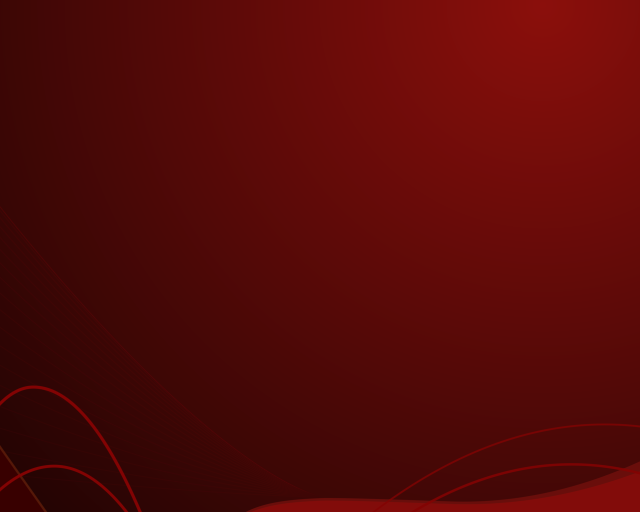
This background is drawn by a Shadertoy shader. Its source:

```glsl
// Deep red backdrop lit from the upper right, with a fan of fine threads at the
// lower left, thin parabolic arches and a two-layer wave along the bottom edge.
// All lengths are in canvas heights; the canvas spans 1.25 by 1.

const vec3 ARCH_RED   = vec3(0.51, 0.010, 0.010);
const vec3 THREAD_RED = vec3(0.38, 0.010, 0.025);
const vec3 WAVE_BACK  = vec3(0.41, 0.055, 0.042);
const vec3 WAVE_FRONT = vec3(0.51, 0.048, 0.040);
const vec3 CORNER_RED = vec3(0.22, 0.000, 0.000);
const vec3 RIM_BROWN  = vec3(0.36, 0.110, 0.035);

// Coverage of a shape whose signed distance d is negative inside.
float cover(float d, float px) {
    return 1.0 - smoothstep(-0.7 * px, 0.7 * px, d);
}

// Coverage of a downward parabola; bend holds its left and right curvature.
float arch(vec2 p, vec2 peak, vec2 bend, float halfWidth, float px) {
    float dx = p.x - peak.x;
    float k = dx < 0.0 ? bend.x : bend.y;
    float slope = 2.0 * k * dx;
    float d = abs(p.y - peak.y + k * dx * dx) / sqrt(1.0 + slope * slope);
    return cover(d - halfWidth, px);
}

// Radial light falling off almost linearly from its centre.
vec3 backdrop(vec2 p) {
    float d = length(p - vec2(1.06, 0.99));
    float red = max(0.545 - 0.292 * d, 0.08);
    return red * vec3(1.0, 0.108, 0.084);
}

// Threads sweeping from the left edge to a common end point.
float threadFan(vec2 p, float px) {
    const vec2 END = vec2(0.635, 0.029);
    const float SPAN = 0.567;
    const int COUNT = 18;
    float along = clamp(1.0 - p.x / END.x, 0.0, 1.0);
    float fall = SPAN * pow(along, 1.4);
    float steep = 1.4 * SPAN / END.x * pow(along, 0.4);
    float ink = 0.0;
    for (int i = 0; i < COUNT; i++) {
        float f = float(i) / float(COUNT - 1);
        float level = 1.0 - 0.92 * pow(f, 1.5);
        float slope = steep * level;
        float d = abs(p.y - END.y - fall * level) / sqrt(1.0 + slope * slope);
        float strength = i == 0 ? 0.5 : mix(0.22, 0.13, f);
        ink = max(ink, strength * cover(d - 0.0009, px));
    }
    return ink * smoothstep(0.0, 0.12, along);
}

// Height of the bottom wave: quick swell, slow sag, then a rise to the right.
float waveHeight(float x, float rise) {
    float swell = 0.0293 * (1.0 - exp(-max(x - 0.48, -0.15) / 0.057));
    float sag = 0.035 * max(x - 0.635, 0.0);
    float u = max(x - 0.879, 0.0) / 0.371;
    return swell - sag + rise * u * u;
}

void mainImage(out vec4 fragColor, in vec2 fragCoord) {
    vec2 p = fragCoord / iResolution.xy * vec2(1.25, 1.0);
    float px = 1.0 / iResolution.y;
    vec3 color = backdrop(p);

    // Thread fan
    color = mix(color, THREAD_RED, threadFan(p, px));

    // Corner wedge with a brown rim
    float wedge = dot(p - vec2(0.0, 0.127), normalize(vec2(0.127, 0.0896)));
    color = mix(color, CORNER_RED, cover(wedge, px));
    color = mix(color, RIM_BROWN, 0.85 * cover(abs(wedge) - 0.0022, px));

    // Wave layers
    float back = p.y - waveHeight(p.x, 0.0912);
    float front = p.y - waveHeight(p.x, 0.0765) + 0.005;
    color = mix(color, WAVE_BACK, cover(back, px));
    color = mix(color, WAVE_FRONT, cover(front, px));

    // Arches at the left and right
    float arches = arch(p, vec2(0.065, 0.244), vec2(7.7, 5.6), 0.0030, px);
    arches = max(arches, arch(p, vec2(0.106, 0.0896), vec2(4.1, 4.5), 0.0028, px));
    arches = max(arches, 0.8 * arch(p, vec2(1.181, 0.171), vec2(0.84), 0.0018, px));
    arches = max(arches, 0.9 * arch(p, vec2(1.116, 0.093), vec2(0.97), 0.0024, px));
    color = mix(color, ARCH_RED, arches);

    fragColor = vec4(color, 1.0);
}
```
